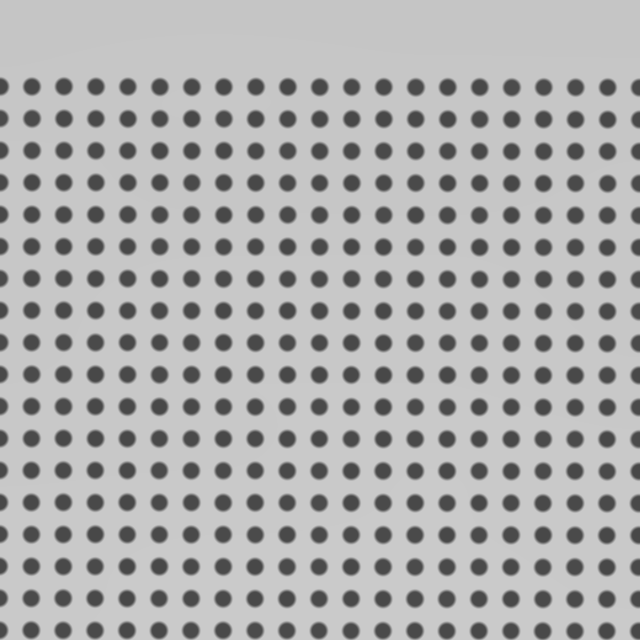
This pattern is drawn by a Shadertoy shader. Its source:

```glsl
float hash(vec2 p) {
    return fract(sin(dot(p, vec2(127.1, 311.7))) * 43758.5453);
}

// Smooth value noise for the uneven sheet tone
float noise(vec2 p) {
    vec2 i = floor(p), f = fract(p);
    f = f * f * (3.0 - 2.0 * f);
    return mix(mix(hash(i), hash(i + vec2(1, 0)), f.x),
               mix(hash(i + vec2(0, 1)), hash(i + vec2(1, 1)), f.x), f.y);
}

void mainImage(out vec4 fragColor, in vec2 fragCoord) {
    vec2 uv = fragCoord / iResolution.xy;

    // Sheet: slightly darker toward the top, with faint mottling
    float sheet = mix(0.793, 0.773, uv.y) + 0.006 * (noise(uv * vec2(3.0, 7.0)) - 0.5);

    // Slightly turned grid, counted from the top left hole
    vec2 grid = uv - vec2(0.0501, 0.8646);
    grid += 0.0016 * vec2(-grid.y, grid.x);
    float pitch = 0.04997;
    vec2 cell = floor(grid / pitch + 0.5);
    cell.y = min(cell.y, 0.0);

    // Soft round holes with a trace of variation
    vec2 jitter = vec2(hash(cell), hash(cell + 19.0)) - 0.5;
    float dist = length(grid - cell * pitch - 0.0004 * jitter);
    float radius = 0.0131 + 0.0003 * (hash(cell + 47.0) - 0.5);
    float blur = max(0.0034, 0.7 / iResolution.y);
    float hole = 1.0 - smoothstep(radius - blur, radius + blur, dist);
    float holeTone = 0.287 + 0.012 * (hash(cell + 83.0) - 0.5);

    fragColor = vec4(vec3(mix(sheet, holeTone, hole)), 1.0);
}
```
